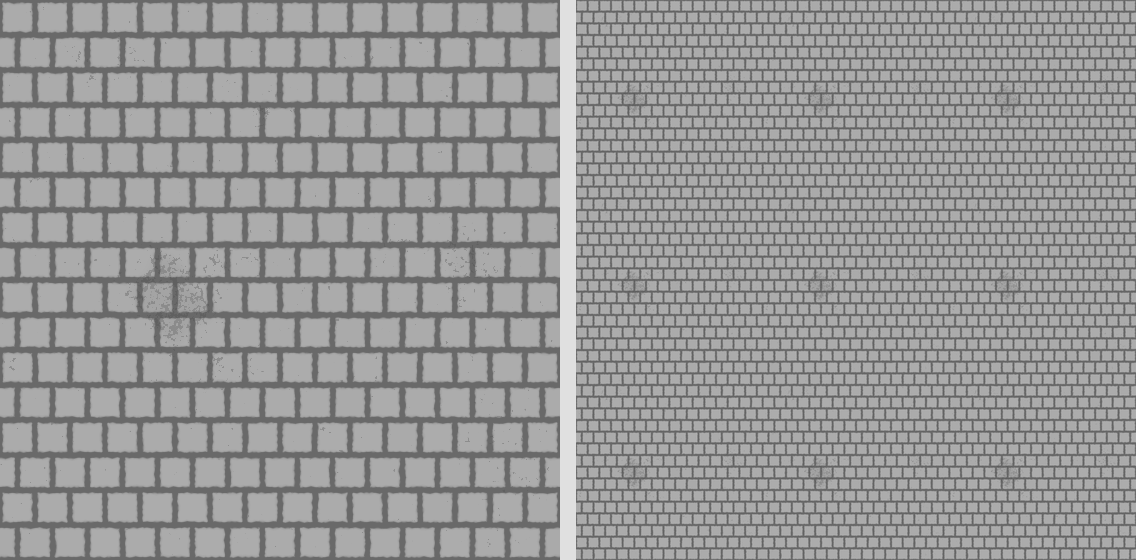
Left, the tile; right, the same tile 3 across and 3 down.
This texture is drawn by a WebGL 1 fragment shader. Its source:

```glsl
precision highp float;
uniform vec2 u_resolution;

vec2 hash2(vec2 c) {
  vec3 p = fract(c.xyx * vec3(0.1031, 0.1030, 0.0973));
  p += dot(p, p.yzx + 33.33);
  return fract((p.xx + p.yz) * p.zy);
}

// Distance to the nearest of n x n scattered points, wrapping at the canvas edge
float cells(vec2 uv, float n) {
  vec2 id = floor(uv * n), f = fract(uv * n);
  float nearest = 2.0;
  for (int y = -1; y <= 1; y++) {
    for (int x = -1; x <= 1; x++) {
      vec2 o = vec2(float(x), float(y));
      vec2 r = o + hash2(mod(id + o, n) + n) - f;
      nearest = min(nearest, dot(r, r));
    }
  }
  return sqrt(nearest);
}

// Soft round patch, wrapping at the canvas edge
float patchAt(vec2 uv, vec2 center, float radius) {
  vec2 d = fract(uv - center + 0.5) - 0.5;
  return 1.0 - smoothstep(0.1, 1.0, length(d) / radius);
}

float stains(vec2 uv) {
  vec2 warped = uv + 0.012 * sin(6.2831853 * (uv.yx * vec2(7.0, 9.0) + uv * 4.0));
  float s = 1.1 * patchAt(warped, vec2(0.29, 0.49), 0.11);
  s = max(s, 1.3 * patchAt(warped, vec2(0.325, 0.44), 0.10));
  s = max(s, 0.8 * patchAt(warped, vec2(0.83, 0.53), 0.11));
  for (int i = 0; i < 9; i++) {
    vec2 seed = vec2(float(i), 71.0);
    vec2 h = hash2(seed + 13.0);
    s = max(s, (0.35 + 0.35 * h.x) * patchAt(warped, hash2(seed), 0.05 + 0.06 * h.y));
  }
  return s;
}

void main() {
  vec2 uv = gl_FragCoord.xy / u_resolution;
  float pixel = 16.0 / min(u_resolution.x, u_resolution.y);

  // Staggered grid of 16 x 16 blocks
  vec2 grid = uv * 16.0;
  float row = floor(grid.y);
  grid.x += 0.5 * (1.0 - mod(row, 2.0));
  vec2 brick = hash2(vec2(mod(floor(grid.x), 16.0), row) + 5.0);

  // Block outline with uneven edges
  vec2 q = abs(fract(grid) - 0.5) - vec2(0.415, 0.41) + 0.015;
  float edge = length(max(q, 0.0)) + min(max(q.x, q.y), 0.0) - 0.015;
  edge += 0.05 * (cells(uv, 90.0) - 0.5);
  float soft = max(0.028, 0.6 * pixel);
  float face = 1.0 - smoothstep(-soft, soft, edge);
  float rim = smoothstep(-0.075, -0.01, edge);

  // Wear from broad stains and from single blocks
  float stain = stains(uv);
  float wear = stain + 0.6 * pow(brick.x, 4.0) * smoothstep(0.2, 0.8, cells(uv, 26.0));
  float grain = 0.3 * cells(uv, 56.0) + 0.4 * cells(uv, 128.0) + 0.3 * cells(uv, 250.0);
  float limit = 0.78 - 0.27 * min(wear, 1.2);
  float worn = smoothstep(limit - 0.03, limit + 0.04, grain);

  float stone = 0.672 + 0.008 * (brick.y - 0.5) - 0.035 * rim;
  stone -= 0.03 * smoothstep(0.5, 1.2, stain);
  stone = mix(stone, 0.53, 0.85 * worn);
  float mortar = 0.41 - 0.035 * worn * min(stain * 2.0, 1.0);

  gl_FragColor = vec4(vec3(mix(mortar, stone, face)), 1.0);
}
```
